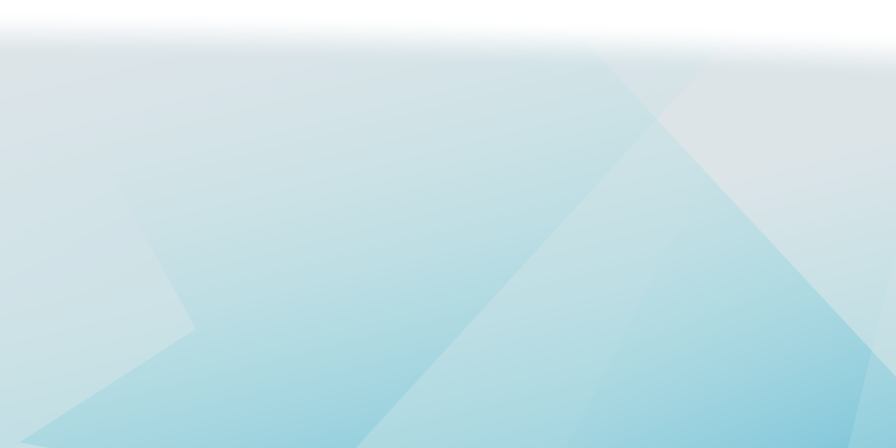
Give the GLSL for this background, as a Shadertoy shader.

```glsl
const vec3 MIST = vec3(0.868, 0.894, 0.912);
const vec3 LAGOON = vec3(0.555, 0.800, 0.865);

// Signed distance to the line a-b, positive on its right-hand side
float lineSide(vec2 p, vec2 a, vec2 b) {
    vec2 along = normalize(b - a);
    return dot(p - a, vec2(along.y, -along.x));
}

// Antialiased coverage of a half plane
float cover(float dist, float blur) {
    return smoothstep(-blur, blur, dist);
}

// Pale grey to blue, with green fading later than red
vec3 waterColor(float depth) {
    float d = clamp(depth, 0.0, 1.1);
    return mix(MIST, LAGOON, vec3(d, pow(d, 1.5), d));
}

// Adds a translucent pane that scales the depth beneath it
float pane(float depth, float scale, float mask) {
    return depth * mix(1.0, scale, mask);
}

void mainImage(out vec4 fragColor, in vec2 fragCoord) {
    vec2 p = fragCoord / iResolution.y;
    p.x *= 2.0 * iResolution.y / iResolution.x;
    float blur = 1.0 / iResolution.y;

    // Base ramp, deepening towards the lower right
    float slope = 1.0 - p.y + 0.25 * p.x;
    float depth = 0.62 * pow(max(slope, 0.0), 1.9);

    // Left pane, dissolving upwards
    vec2 corner = vec2(0.4375, 0.266);
    float leftMask = cover(lineSide(p, vec2(0.234, 0.635), corner), blur)
                   * cover(lineSide(p, corner, vec2(0.039, 0.010)), blur)
                   * (1.0 - smoothstep(0.3, 0.75, p.y));
    depth = pane(depth, 0.58, leftMask);

    // Small sliver at the lower left
    float sliver = cover(lineSide(p, vec2(0.110, 0.0), vec2(0.035, 0.014)), blur);
    depth = pane(depth, 0.5, (1.0 - sliver) * (1.0 - step(0.12, p.x))
                             * (1.0 - leftMask));

    // Rising diagonal and the fainter split beside it
    vec2 crossing = vec2(1.466, 0.734);
    float rising = cover(lineSide(p, vec2(0.794, 0.0), crossing), blur);
    depth = pane(depth, 0.68, rising);
    float splitDist = lineSide(p, vec2(1.263, 0.0), vec2(1.641, 0.74));
    depth = pane(depth, 1.07 + 0.35 * max(splitDist, 0.0), cover(splitDist, blur));

    // Pale upper right pane
    float upper = cover(lineSide(p, vec2(2.0, 0.159), crossing), blur);
    float paleDepth = 0.8 * max(slope - 0.8, 0.0) + 0.02;
    depth = mix(depth, paleDepth, upper * mix(0.6, 1.0, rising));

    // Narrow pane in the right corner
    float rightMask = cover(lineSide(p, vec2(1.893, 0.0), vec2(2.0, 0.44)), blur);
    depth = pane(depth, 0.82, rightMask);

    // Tilted white haze along the top
    float hazeDepth = 1.0 - p.y - 0.05 * pow(0.5 * p.x, 1.5);
    float haze = 1.0 - smoothstep(0.02, 0.13, hazeDepth);
    fragColor = vec4(mix(waterColor(depth), vec3(1.0), haze), 1.0);
}
```
